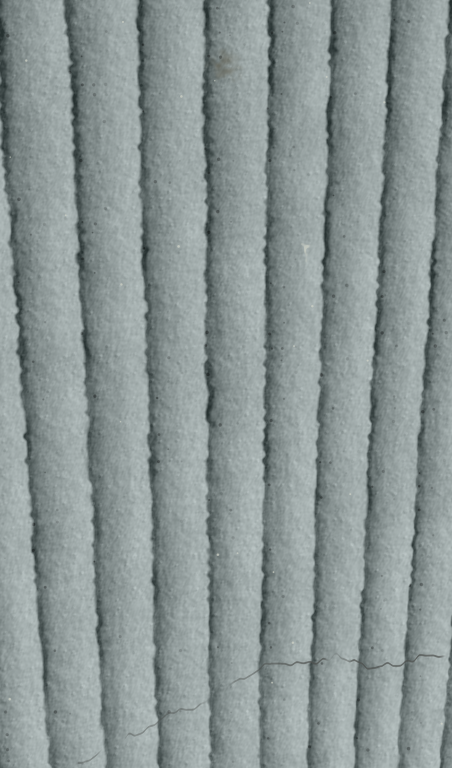
This texture is drawn by a Shadertoy shader. Its source:

```glsl
#define SHADE_TONE 0.435
#define LIT_TONE 0.645
#define GROOVE_DEPTH 0.21
#define GROOVE_WOBBLE 0.045
#define RELIEF 0.36
#define RELIEF_STEP 0.0028
#define FLECK_GRID 24.0
#define CRACK_WIDTH 0.0015
#define TINT vec3(0.0, 0.042, 0.040)
#define STAIN_COLOR vec3(0.36, 0.34, 0.27)
#define CHIP_COLOR vec3(0.83, 0.84, 0.79)
#define CRACK_COLOR vec3(0.30, 0.31, 0.30)

float hash(vec2 p) {
    return fract(sin(dot(p, vec2(127.1, 311.7))) * 43758.5453);
}

float noise(vec2 p) {
    vec2 i = floor(p), f = fract(p);
    f = f * f * (3.0 - 2.0 * f);
    return mix(mix(hash(i), hash(i + vec2(1, 0)), f.x),
               mix(hash(i + vec2(0, 1)), hash(i + vec2(1, 1)), f.x), f.y);
}

// Round spot in each grid cell that passes the density test
float spots(vec2 p, float density, float radius, float soft) {
    vec2 cell = floor(p);
    vec2 center = 0.3 + 0.4 * vec2(hash(cell + 3.1), hash(cell + 7.7));
    float r = radius * (0.6 + 0.8 * hash(cell + 5.3));
    float d = length(fract(p) - center);
    return step(hash(cell), density) * (1.0 - smoothstep(r - soft, r + soft, d));
}

// Rough painted plaster: slanted grain and small pimples
float plasterHeight(vec2 p) {
    vec2 q = mat2(0.82, 0.57, -0.57, 0.82) * p;
    float h = 0.0, amp = 0.55, freq = 48.0;
    for (int i = 0; i < 3; i++) {
        h += amp * noise(q * vec2(freq * 1.25, freq * 0.85) + float(i) * 17.0);
        amp *= 0.7;
        freq *= 2.1;
    }
    return h + 0.25 * spots(p * 52.0, 0.3, 0.14, 0.09);
}

// Rib coordinate: integers lie on grooves, which fan out toward the top
float ribCoord(float x, float t) {
    float center = mix(0.467, 0.456, t);
    float spacing = mix(0.1117, 0.1471, t);
    float narrowing = mix(0.0020, 0.0029, t);
    float disc = spacing * spacing - 4.0 * narrowing * (x - center);
    return (spacing - sqrt(max(disc, 0.0))) / (2.0 * narrowing);
}

void mainImage(out vec4 fragColor, in vec2 fragCoord) {
    vec2 p = fragCoord / iResolution.x;
    float t = fragCoord.y / iResolution.y;
    float px = 1.0 / iResolution.x;

    // Rib profile with slightly ragged edges; the shade ramps slowly to light
    float k = ribCoord(p.x, t);
    k += GROOVE_WOBBLE * (noise(p * vec2(7.0, 9.0)) - 0.5);
    k += 1.6 * GROOVE_WOBBLE * (noise(p * vec2(55.0, 75.0)) - 0.5);
    float f = fract(k);
    float ramp = smoothstep(-0.15, mix(0.80, 0.90, t), f);
    float lit = ramp * (1.0 - smoothstep(0.93, 1.0, f));
    float tone = mix(SHADE_TONE, LIT_TONE, lit);

    // Groove line: sharp on the left, thin core and faint shadow on the right
    float reach = f < 0.5 ? f / 0.065 : (1.0 - f) / 0.035;
    float groove = floor(k + 0.5);
    float wear = 0.3 + 1.1 * noise(vec2(groove * 9.0, p.y * 15.0));
    tone -= GROOVE_DEPTH * mix(0.65, 1.0, t) * wear * exp(-reach * reach);
    tone -= 0.045 * (1.0 - smoothstep(0.05, 0.30, f)) * smoothstep(0.0, 0.04, f);

    // Surface relief lit from the upper right
    vec2 light = RELIEF_STEP * vec2(0.8, 0.6);
    float slope = plasterHeight(p - light) - plasterHeight(p + light);
    tone += RELIEF * slope * mix(0.60, 0.38, lit);

    // Broad unevenness, streaks along the ribs and fine speckle
    tone += 0.045 * (noise(p * vec2(16.0, 10.0)) - 0.5);
    tone += 0.05 * (1.0 - lit) * (noise(vec2(k * 15.0, p.y * 9.0)) - 0.5);
    tone += 0.045 * (noise(p * vec2(170.0, 150.0)) - 0.5);
    tone += 0.03 * (0.5 - t);
    vec3 color = vec3(clamp(tone, 0.15, 0.74)) + TINT;

    // Dark pits along the shaded side
    float pits = spots(p * 36.0 + 4.0, 0.12, 0.10, 0.06);
    color *= 1.0 - 0.4 * pits * (1.0 - lit);

    // White flecks, one larger chip and a brown stain
    float fleck = spots(p * FLECK_GRID + 11.0, 0.02, 0.05, 0.04);
    vec2 ragged = 0.024 * vec2(noise(p * 75.0), noise(p * 75.0 + 31.0)) - 0.012;
    float chip = 1.0 - smoothstep(0.005, 0.012, length((p - vec2(0.68, 1.142)) * vec2(1.0, 0.7) + ragged));
    color = mix(color, CHIP_COLOR, max(0.7 * fleck, 0.65 * chip));
    float stain = 1.0 - smoothstep(0.005, 0.045, length(p - vec2(0.498, 1.555) + ragged));
    color = mix(color, STAIN_COLOR, 0.7 * stain * noise(p * 85.0));

    // Hairline crack: level on the right, sinking and broken on the left
    float crackY = 0.237 + 0.55 * min(p.x - 0.6, 0.0);
    crackY += 0.026 * (noise(vec2(p.x * 16.0, 2.0)) - 0.5) + 0.012 * (noise(vec2(p.x * 70.0, 8.0)) - 0.5);
    float halfWidth = max(CRACK_WIDTH, 0.5 * px);
    float crack = 1.0 - smoothstep(0.3 * halfWidth, halfWidth + px, abs(p.y - crackY));
    float strength = mix(0.4, 0.7, smoothstep(0.5, 0.7, p.x));
    strength *= smoothstep(0.2, 0.6, noise(vec2(p.x * 26.0, 5.0)) + 0.3 * smoothstep(0.55, 0.75, p.x));
    strength *= smoothstep(0.10, 0.16, p.x) * (1.0 - smoothstep(0.97, 0.99, p.x));
    color = mix(color, CRACK_COLOR, crack * strength);

    fragColor = vec4(color, 1.0);
}
```
